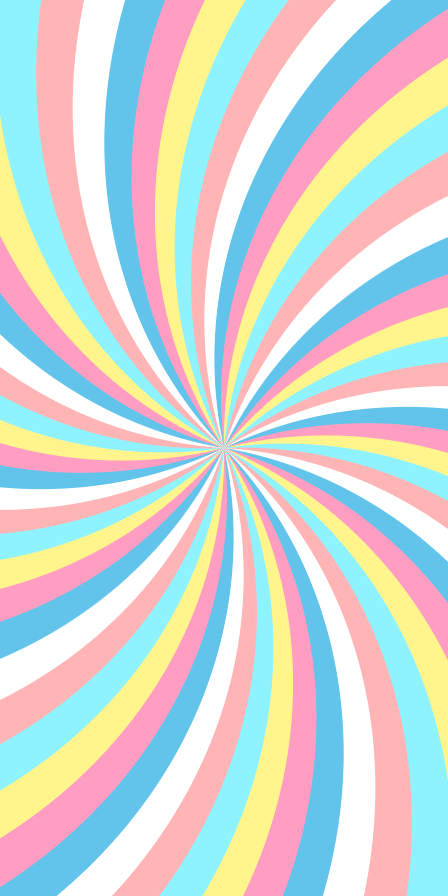
Reproduce this background procedurally as a Shadertoy shader.

```glsl
// Candy-coloured sunburst whose sixty rays swirl clockwise out of the centre.

const float TAU = 6.2831853;
const float COLOUR_COUNT = 6.0;
const float RAY_COUNT = 60.0;
const float TWIST = 0.536;       // radians of swirl per canvas width
const float RAY_OFFSET = 0.790;  // radians, turns the whole fan

const vec3 BLUE   = vec3(0.39, 0.77, 0.92);
const vec3 PINK   = vec3(1.00, 0.62, 0.76);
const vec3 YELLOW = vec3(1.00, 0.96, 0.55);
const vec3 CYAN   = vec3(0.56, 0.95, 1.00);
const vec3 SALMON = vec3(1.00, 0.71, 0.71);
const vec3 WHITE  = vec3(1.00);

vec3 rayColour(float index) {
    vec3 palette[6] = vec3[6](BLUE, PINK, YELLOW, CYAN, SALMON, WHITE);
    return palette[int(mod(index + 0.5, COLOUR_COUNT))];
}

// Clockwise angle from straight up, with the swirl undone.
float untwistedAngle(vec2 p, float radius, float twist) {
    return atan(p.x, p.y) - twist * radius;
}

// Uneven fan: rays crowd together in some directions and spread in others.
float evenAngle(float angle) {
    return angle + 0.0396 * cos(2.0 * angle) + 0.0257 * cos(4.0 * angle);
}

// Flat rays with an edge blend; width is one pixel in ray units.
vec3 stripes(float position, float width) {
    float boundary = floor(position + 0.5);
    float blend = clamp((position - boundary) / width + 0.5, 0.0, 1.0);
    return mix(rayColour(boundary - 1.0), rayColour(boundary), blend);
}

void mainImage(out vec4 fragColor, in vec2 fragCoord) {
    vec2 p = (fragCoord - 0.5 * iResolution.xy) / iResolution.x;
    float pixel = 1.0 / iResolution.x;
    float radius = max(length(p), 0.25 * pixel);

    // Ray coordinate and its screen-space rate of change
    float raysPerRadian = RAY_COUNT / TAU;
    float angle = untwistedAngle(p, radius, TWIST);
    float position = (evenAngle(angle) + RAY_OFFSET) * raysPerRadian;
    float width = pixel * raysPerRadian * length(vec2(1.0 / radius, TWIST));

    // Rays too thin to resolve melt into their average at the hub
    vec3 average = (BLUE + PINK + YELLOW + CYAN + SALMON + WHITE) / COLOUR_COUNT;
    vec3 colour = stripes(position, min(width, 1.0));
    colour = mix(colour, average, smoothstep(1.0, 4.0, width));

    fragColor = vec4(colour, 1.0);
}
```
